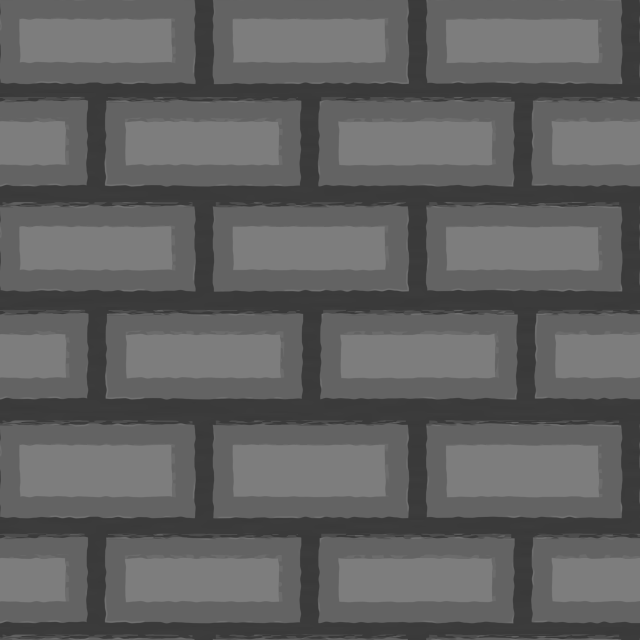
Write a WebGL 1 fragment shader that draws this texture.

```glsl
precision highp float;
// Grey running-bond brick wall with raised centres and worn, ragged edges.

uniform vec2 u_resolution;

const float WALL = 768.0;               // design units across the canvas
const vec2 PITCH = vec2(256.0, 128.0);  // three bricks across, six rows down
const vec2 BRICK = vec2(234.0, 102.0);
const vec3 MORTAR = vec3(0.23);
const vec3 FACE = vec3(0.39);
const vec3 CENTRE = vec3(0.49);

float hash(vec2 p) {
  return fract(sin(dot(p, vec2(127.1, 311.7))) * 43758.5453);
}

float noise(vec2 p) {
  vec2 i = floor(p);
  vec2 f = fract(p);
  f = f * f * (3.0 - 2.0 * f);
  float low = mix(hash(i), hash(i + vec2(1.0, 0.0)), f.x);
  float high = mix(hash(i + vec2(0.0, 1.0)), hash(i + vec2(1.0, 1.0)), f.x);
  return mix(low, high, f.y);
}

// Coverage of the rectangle from lo to hi with edges of half-width soft.
float rectMask(vec2 p, vec2 lo, vec2 hi, float soft) {
  vec2 inside = smoothstep(vec2(-soft), vec2(soft), p - lo)
              * smoothstep(vec2(-soft), vec2(soft), hi - p);
  return inside.x * inside.y;
}

// Small irregular displacement that roughens straight edges.
vec2 wobble(vec2 p, float seed) {
  return vec2(noise(vec2(p.y * 0.12, seed)), noise(vec2(p.x * 0.12, seed + 7.0))) - 0.5;
}

// Top of a course within its slot; courses are slightly unevenly spaced.
float courseTop(float row) {
  return -2.0 + row * (1.633 * row - 6.77);
}

// Broken horizontal dashes, 0 to 1.
float streaks(vec2 p, vec2 scale, float seed, float threshold) {
  return smoothstep(threshold, threshold + 0.2, noise(p * scale + seed));
}

void main() {
  vec2 p = gl_FragCoord.xy / u_resolution * WALL;
  p.y = WALL - p.y;
  float soft = max(0.8, 0.75 * WALL / u_resolution.y);

  // Find the course, counted from the top, and the position within its brick.
  float slot = floor((p.y + 16.0) / PITCH.y);
  float row = mod(slot, 6.0);
  float odd = mod(row, 2.0);
  float stretch = 1.0 + 0.006 * float(row == 3.0);
  float tall = 10.0 * float(row == 4.0);
  vec2 q;
  q.x = mod(p.x / stretch - 126.5 * odd + 4.0, PITCH.x) - 4.0;
  q.y = p.y - slot * PITCH.y - courseTop(row);
  vec2 size = BRICK + vec2(0.0, tall);
  vec2 grain = vec2(p.x, q.y);
  float seed = 13.0 + 29.0 * odd;

  // Mortar with a faint tonal drift.
  vec3 color = MORTAR + 0.012 * (noise(grain * vec2(0.03, 0.15) + seed) - 0.5);

  // Scraped fringe along the upper edge, with a few pale flecks.
  float fringe = rectMask(q, vec2(3.0, -4.5), vec2(size.x - 3.0, 0.5), soft);
  float dashes = streaks(grain, vec2(0.10, 0.55), seed, 0.40);
  float flecks = streaks(grain + vec2(q.y * 2.0, 0.0), vec2(0.07, 0.45), seed + 50.0, 0.68);
  color = mix(color, FACE, fringe * (0.45 * dashes + 0.5 * flecks));

  // Brick face, lightly chipped on the top and rubbed pale at the rim.
  vec2 rough = q + 2.2 * wobble(grain, seed);
  float brick = rectMask(rough, vec2(0.0), size, soft);
  float core = rectMask(rough, vec2(1.8), size - 1.8, soft);
  float rub = streaks(grain, vec2(0.06), seed + 80.0, 0.60);
  vec3 face = FACE + 0.05 * rub * (1.0 - core);
  float chip = streaks(grain, vec2(0.09, 0.4), seed + 20.0, 0.58)
             * (1.0 - smoothstep(0.5, 3.0, q.y));
  color = mix(color, face, brick * (1.0 - 0.55 * chip));

  // Raised centre, with thin smears beyond its upper and right edges.
  vec2 lo = vec2(24.0, 25.0);
  vec2 hi = vec2(208.0 - 1.5 * (1.0 - odd), size.y - 25.0);
  vec2 worn = q + 1.6 * wobble(grain + 31.0, seed + 3.0);
  float centre = rectMask(worn, lo, hi, soft);
  float halo = rectMask(worn, lo - vec2(0.0, 1.0 + 3.0 * odd), hi + vec2(4.0, 0.0), soft);
  float smear = streaks(grain, vec2(0.14, 0.16), seed + 60.0, 0.40);
  color = mix(color, CENTRE, max(centre, 0.35 * halo * smear));

  gl_FragColor = vec4(color, 1.0);
}
```
